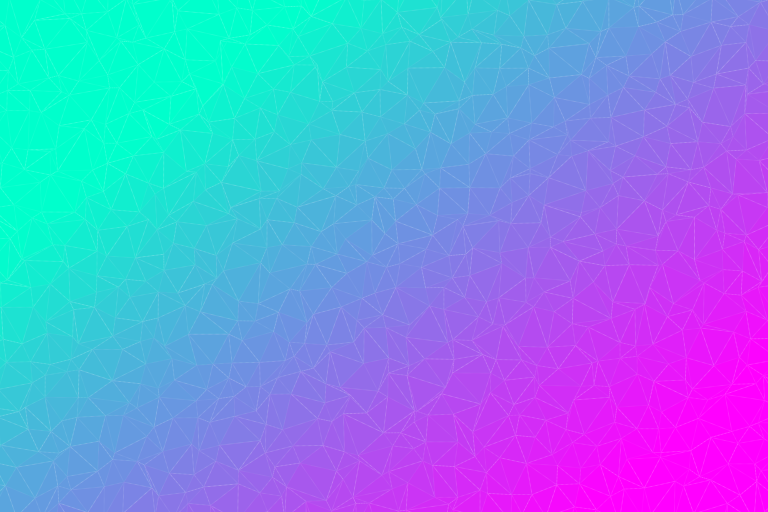
This background is drawn by a Shadertoy shader. Its source:

```glsl
// A faceted diagonal gradient from aqua to magenta with faint pale seams.
// Jittered, staggered grid points form quads; each is split along its shorter
// diagonal, and every triangle takes the gradient colour at its centroid.

const float CELLS = 35.0; // mesh cells across the canvas width

float hash(vec2 p) {
    return fract(sin(dot(p, vec2(127.1, 311.7))) * 43758.5453);
}

// Mesh vertex for a grid index, in cell units
vec2 vertex(vec2 id) {
    vec2 jitter = vec2(hash(id), hash(id + 57.3)) - 0.5;
    return id + vec2(0.5 * mod(id.y, 2.0), 0.0) + jitter;
}

vec3 gradient(vec2 p) {
    vec2 uv = p / CELLS * vec2(1.0, iResolution.x / iResolution.y) - 0.5;
    float t = clamp(0.433 + dot(uv, vec2(0.85, -0.70)), 0.0, 1.0);
    return mix(vec3(0.0, 1.0, 0.8), vec3(1.0, 0.0, 1.0), t);
}

float side(vec2 p, vec2 a, vec2 b) {
    return (b.x - a.x) * (p.y - a.y) - (b.y - a.y) * (p.x - a.x);
}

bool inTriangle(vec2 p, vec2 a, vec2 b, vec2 c) {
    vec3 s = vec3(side(p, a, b), side(p, b, c), side(p, c, a));
    return all(greaterThanEqual(s, vec3(0.0))) || all(lessThanEqual(s, vec3(0.0)));
}

// Opacity of the seam from a to b, varied from edge to edge and along its length
float seam(vec2 p, vec2 a, vec2 b) {
    vec2 ab = b - a;
    float along = clamp(dot(p - a, ab) / dot(ab, ab), 0.0, 1.0);
    float d = length(p - a - ab * along);
    float pixel = CELLS / iResolution.x;
    float coverage = clamp((0.0005 * CELLS - d) / pixel + 0.5, 0.0, 1.0);
    float seed = hash(floor((a + b) * 8.0));
    float shimmer = 0.75 + 0.25 * sin(along * (10.0 + 30.0 * seed) + 40.0 * seed);
    return coverage * shimmer * mix(0.06, 0.26, seed);
}

void mainImage(out vec4 fragColor, in vec2 fragCoord) {
    vec2 p = fragCoord / iResolution.x * CELLS;
    vec3 color = gradient(p);
    float line = 0.0;

    for (int j = -1; j <= 1; j++)
    for (int i = -1; i <= 1; i++) {
        vec2 id = floor(p) + vec2(i, j);
        vec2 a = vertex(id);
        vec2 b = vertex(id + vec2(1.0, 0.0));
        vec2 c = vertex(id + vec2(1.0, 1.0));
        vec2 d = vertex(id + vec2(0.0, 1.0));

        // Rotate the corners so that q0-q2 is the shorter diagonal
        bool flip = distance(b, d) < distance(a, c);
        vec2 q0 = flip ? b : a, q1 = flip ? c : b;
        vec2 q2 = flip ? d : c, q3 = flip ? a : d;

        // Flat facets
        if (inTriangle(p, q0, q1, q2)) color = gradient((q0 + q1 + q2) / 3.0);
        if (inTriangle(p, q0, q2, q3)) color = gradient((q0 + q2 + q3) / 3.0);

        // Two shared sides and the diagonal
        line = max(line, max(seam(p, a, b), seam(p, a, d)));
        line = max(line, seam(p, q0, q2));
    }

    fragColor = vec4(mix(color, vec3(1.0), line), 1.0);
}
```
